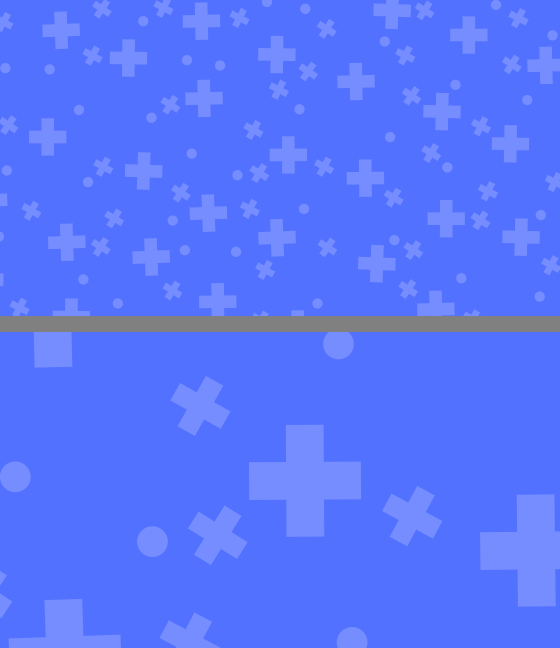
Top, the full canvas; bottom, a detail of the centre.
Reproduce this pattern procedurally as a Shadertoy shader.

```glsl
// Flat pattern of large plus signs, small tilted crosses and dots on blue.
// Shapes sit on a turned, jittered grid; each one is pushed away from its
// neighbours so that nothing touches. Lengths are in canvas heights.

const float CELL = 0.134;
const float EMPTY = 0.0, DOT = 1.0, CROSS = 2.0, PLUS = 3.0;

vec3 hash3(vec2 p) {
    vec3 q = fract(p.xyx * vec3(0.1031, 0.1030, 0.0973));
    q += dot(q, q.yxz + 33.33);
    return fract((q.xxy + q.yzz) * q.zyx);
}

mat2 rotation(float a) {
    float c = cos(a), s = sin(a);
    return mat2(c, s, -s, c);
}

// Every 2 x 2 block holds a plus, a cross, a dot and one random small shape
float kindOf(vec2 cell) {
    float blockRow = floor(cell.y * 0.5);
    float shift = step(0.5, hash3(vec2(blockRow, 71.0)).x);
    vec2 slot = mod(cell + vec2(shift, 0.0), 2.0);
    if (slot.y < 0.5) return slot.x < 0.5 ? PLUS : CROSS;
    if (slot.x < 0.5) return DOT;
    float pick = hash3(cell + 19.0).z;
    return pick < 0.46 ? CROSS : pick < 0.68 ? DOT : EMPTY;
}

// Radius kept free around a shape, in cells
float reach(float kind) {
    return kind == PLUS ? 0.50 : kind == CROSS ? 0.31 : 0.20;
}

vec2 jittered(vec2 cell) {
    return cell + 0.5 + 0.62 * (hash3(cell).xy - 0.5);
}

// Jittered centre, moved out of the reach of the eight neighbours
vec2 centreOf(vec2 cell, float kind) {
    vec2 start = jittered(cell), push = vec2(0.0);
    for (int y = -1; y <= 1; y++)
    for (int x = -1; x <= 1; x++) {
        vec2 other = cell + vec2(x, y);
        float otherKind = kindOf(other);
        if ((x == 0 && y == 0) || otherKind == EMPTY) continue;
        vec2 away = start - jittered(other);
        float dist = max(length(away), 0.001);
        float overlap = max(reach(kind) + reach(otherKind) - dist, 0.0);
        push += 0.5 * overlap * away / dist;
    }
    return start + push;
}

float crossDistance(vec2 p, float armLength, float halfWidth) {
    p = abs(p);
    if (p.y > p.x) p = p.yx;
    return max(p.x - armLength, p.y - halfWidth);
}

float shapeDistance(vec2 p, float kind, float wobble) {
    if (kind == DOT) return length(p) - 0.0162;
    if (kind == CROSS)
        return crossDistance(rotation(0.53 + 0.08 * wobble) * p, 0.0305, 0.0105);
    return crossDistance(rotation(0.04 * wobble) * p, 0.059, 0.0199);
}

void mainImage(out vec4 fragColor, in vec2 fragCoord) {
    const vec3 background = vec3(0.322, 0.443, 1.0);
    const vec3 shapeColor = vec3(0.463, 0.553, 1.0);

    float pixel = 1.0 / iResolution.y;
    mat2 turn = rotation(0.42);
    vec2 grid = turn * (fragCoord * pixel / CELL) + 40.0;
    vec2 home = floor(grid);

    // Nearest shape among the surrounding cells
    float nearest = 1.0;
    for (int y = -1; y <= 1; y++)
    for (int x = -1; x <= 1; x++) {
        vec2 cell = home + vec2(x, y);
        float kind = kindOf(cell);
        if (kind == EMPTY) continue;
        vec2 local = transpose(turn) * (grid - centreOf(cell, kind)) * CELL;
        float wobble = 2.0 * hash3(cell + 7.0).z - 1.0;
        nearest = min(nearest, shapeDistance(local, kind, wobble));
    }

    float coverage = clamp(0.5 - nearest / pixel, 0.0, 1.0);
    fragColor = vec4(mix(background, shapeColor, coverage), 1.0);
}
```
